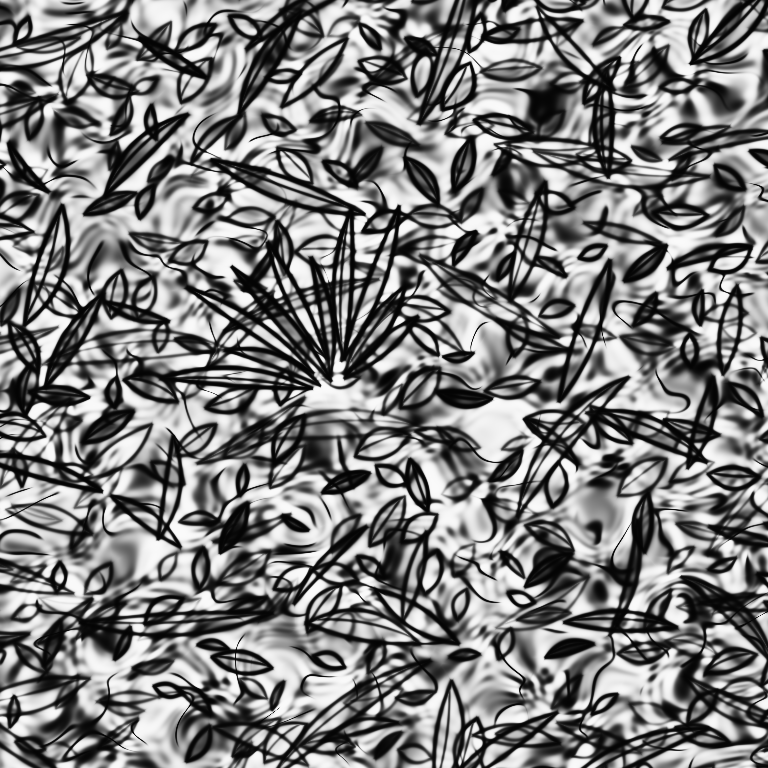
Give the GLSL for this texture, as a WebGL 2 fragment shader.

```glsl
#version 300 es
precision highp float;

#define TAU 6.2831853
#define LINE_WIDTH 0.0029
#define INK_TONE -3.2
#define RIM_LIGHT 0.8
#define BASE_TONE 0.34
#define WARP 0.011
#define COARSE 0.13
#define MEDIUM 0.052
#define FINE 0.021
#define FAN_BLADES 10
#define FAN_ROOT vec2(0.44, 0.5)

uniform vec2 u_resolution;
out vec4 fragColor;

vec4 hash4(vec2 cell) {
    vec4 h = fract(cell.xyxy * vec4(0.1031, 0.1030, 0.0973, 0.1099));
    h += dot(h, h.wzxy + 33.33);
    return fract((h.xxyz + h.yzzw) * h.zywx);
}

vec2 direction(float angle) {
    return vec2(cos(angle), sin(angle));
}

// Sines in scattered directions, summed to unit variance.
float waves(vec2 p, float wavelength, float seed) {
    float sum = 0.0;
    for (int i = 0; i < 12; i++) {
        float n = float(i);
        float k = TAU / wavelength * (0.6 + 0.9 * fract(n * 0.7549 + seed * 0.37));
        sum += sin(k * dot(p, direction(n * 2.39996 + seed)) + seed * 7.3 * n);
    }
    return sum * sqrt(2.0 / 12.0);
}

float bell(float x) {
    return exp(-x * x);
}

// Approximate signed distance to a pointed lens lying along x.
float spindleDistance(vec2 q, vec2 halfSize) {
    float u = q.x / halfSize.x;
    float slope = 2.0 * halfSize.y * u / halfSize.x;
    float d = (abs(q.y) - halfSize.y * (1.0 - u * u)) / sqrt(1.0 + slope * slope);
    return max(d, abs(q.x) - halfSize.x);
}

// Fill, bright rim, dark outline and an optional inner seam.
float drawSpindle(float tone, vec2 offset, float angle, vec2 halfSize, vec4 rnd) {
    vec2 axis = direction(angle);
    vec2 q = vec2(dot(offset, axis), dot(offset, vec2(-axis.y, axis.x)));
    q.y += (rnd.x - 0.5) * 0.35 * q.x * q.x / halfSize.x;
    float d = spindleDistance(q, halfSize);
    float strength = mix(0.35, 1.0, rnd.y);
    float inside = smoothstep(LINE_WIDTH, -LINE_WIDTH, d);
    float fill = mix(-1.3, 1.3, rnd.z);
    tone = mix(tone, fill + 0.6 * tone, inside * strength);
    tone += RIM_LIGHT * strength * bell((d - 3.2 * LINE_WIDTH) / (2.2 * LINE_WIDTH));
    float seam = step(0.6, rnd.w) * inside * bell((q.y - 0.2 * halfSize.y) / (0.7 * LINE_WIDTH));
    float ink = max(bell(d / LINE_WIDTH), 0.7 * seam);
    return mix(tone, INK_TONE, ink * strength);
}

// One jittered spindle per cell; slim ones favour shallow angles.
float scatterSpindles(float tone, vec2 p, float cellSize, float slimness, float seed) {
    vec2 home = floor(p / cellSize);
    for (int y = -1; y <= 1; y++) {
        for (int x = -1; x <= 1; x++) {
            vec2 cell = home + vec2(x, y);
            vec4 place = hash4(cell + seed);
            vec4 look = hash4(cell + seed + 57.0);
            if (place.w > 0.82) continue;
            vec2 center = (cell + 0.2 + 0.6 * place.xy) * cellSize;
            float angle = 0.3 + (place.z - 0.5) * mix(1.3, 3.1, look.x);
            float halfLength = cellSize * mix(0.3, 0.68, look.w);
            vec2 halfSize = halfLength * vec2(1.0, mix(0.12, 0.26, look.z) / slimness);
            tone = drawSpindle(tone, p - center, angle, halfSize, look.yxzw);
        }
    }
    return tone;
}

// Blades spreading upward from a shared root.
float drawFan(float tone, vec2 p) {
    for (int i = 0; i < FAN_BLADES; i++) {
        vec4 rnd = hash4(vec2(i, 11.0));
        float angle = mix(0.7, 3.1, float(i) / float(FAN_BLADES - 1)) + 0.12 * (rnd.x - 0.5);
        float halfLength = mix(0.06, 0.12, rnd.y);
        vec2 center = FAN_ROOT + direction(angle) * (halfLength + 0.04 * rnd.z);
        vec2 halfSize = vec2(halfLength, mix(0.007, 0.014, rnd.w));
        tone = drawSpindle(tone, p - center, angle, halfSize, vec4(rnd.x, 0.9, rnd.zw));
    }
    return tone;
}

void main() {
    vec2 p = gl_FragCoord.xy / u_resolution.y;

    // Blotchy ground, bent by a slow warp.
    vec2 bent = p + WARP * vec2(waves(p, 0.11, 1.3), waves(p, 0.11, 4.1));
    float busy = smoothstep(-1.4, 0.8, waves(p, 0.2, 8.6));
    float tone = BASE_TONE + 0.5 * waves(bent, COARSE, 2.7);
    tone += mix(0.4, 0.8, busy) * waves(bent, MEDIUM, 5.9);
    tone += mix(0.25, 0.65, busy) * waves(bent, FINE, 3.4);

    // Broken dark wisps along contours.
    float wisp = bell(waves(bent, 0.075, 6.2) / 0.2);
    float gaps = smoothstep(-0.2, 0.8, waves(p, 0.09, 9.5));
    tone = mix(tone, INK_TONE, 0.8 * wisp * gaps);

    // Spindles from small ovals to long slivers.
    tone = scatterSpindles(tone, p, 0.058, 0.5, 3.0);
    tone = scatterSpindles(tone, p, 0.125, 1.0, 21.0);
    tone = scatterSpindles(tone, p + 0.07, 0.19, 1.5, 40.0);
    tone = drawFan(tone, p);

    // Logistic curve spreads the tones evenly over the greys.
    float grey = 1.0 / (1.0 + exp(-1.7 * tone));
    fragColor = vec4(vec3(mix(0.01, 0.98, grey)), 1.0);
}
```
